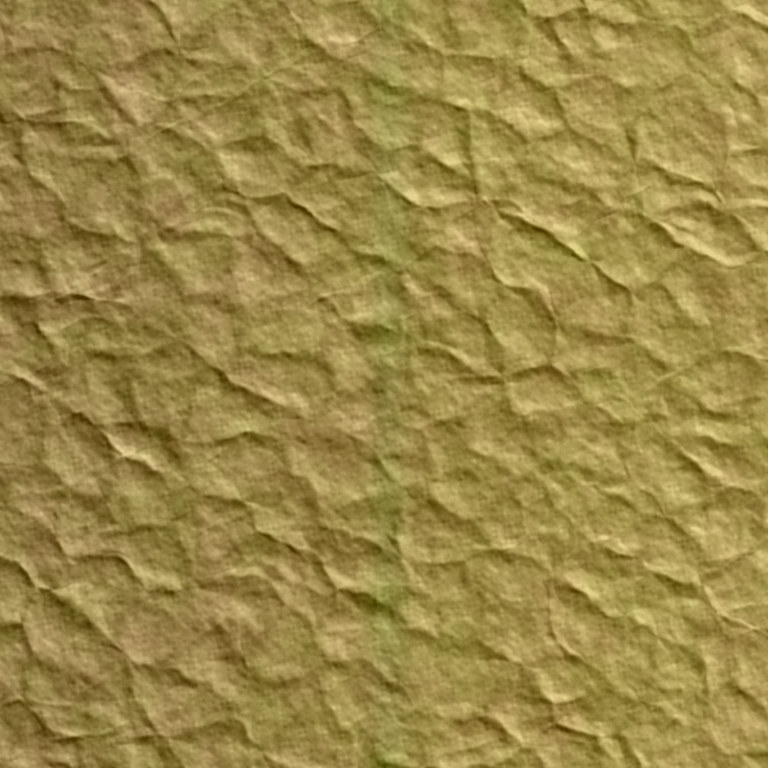
Give the GLSL for this texture, as a Shadertoy shader.

```glsl
// Creased olive-tan leather: irregular pebbled cells lit from the lower left.

const vec3 SHADOW_OLIVE = vec3(0.41, 0.34, 0.09);
const vec3 PALE_TAN = vec3(0.81, 0.74, 0.48);
const vec2 LIGHT_DIR = vec2(-0.50, -0.866);

vec2 hash2(vec2 p) {
    vec3 q = fract(vec3(p.xyx) * vec3(0.1031, 0.1030, 0.0973));
    q += dot(q, q.yzx + 33.33);
    return fract((q.xx + q.yz) * q.zy);
}

float valueNoise(vec2 p) {
    vec2 cell = floor(p), f = fract(p);
    f = f * f * f * (f * (f * 6.0 - 15.0) + 10.0);
    float low = mix(hash2(cell).x, hash2(cell + vec2(1, 0)).x, f.x);
    float high = mix(hash2(cell + vec2(0, 1)).x, hash2(cell + vec2(1, 1)).x, f.x);
    return mix(low, high, f.y);
}

float fbm(vec2 p, int octaves) {
    float sum = 0.0, weight = 0.5;
    for (int i = 0; i < octaves; i++) {
        sum += weight * (valueNoise(p) - 0.5);
        p = mat2(0.8, 0.6, -0.6, 0.8) * p * 2.03 + 17.0;
        weight *= 0.5;
    }
    return sum;
}

vec2 rotate(vec2 p, float angle) {
    float c = cos(angle), s = sin(angle);
    return vec2(c * p.x - s * p.y, s * p.x + c * p.y);
}

// Approximate distance to the nearest cell border, in cell units
float creaseDistance(vec2 p, float jitter, float softness) {
    vec2 cell = floor(p), f = fract(p);
    float nearest = 8.0, second = 8.0;
    for (int y = -1; y <= 1; y++)
    for (int x = -1; x <= 1; x++) {
        vec2 offset = vec2(x, y);
        vec2 site = offset + 0.5 + jitter * (hash2(cell + offset + 50.0) - 0.5);
        float d = length(site - f);
        second = min(second, max(nearest, d));
        nearest = min(nearest, d);
    }
    return length(vec2(0.5 * (second - nearest), softness));
}

// Bend the plane so creases wander, and align cells with the grain
vec2 leatherSpace(vec2 p, float angle) {
    vec2 bend = vec2(fbm(p * 9.0 + 3.0, 4), fbm(p * 9.0 + 41.0, 4));
    return rotate(p + 0.065 * bend, angle);
}

float mainCrease(vec2 p) {
    return creaseDistance(leatherSpace(p, 0.55) * vec2(10.5, 13.5), 0.85, 0.035);
}

float fineCrease(vec2 p) {
    return creaseDistance(leatherSpace(p, -0.45) * vec2(15.0, 20.0) + 9.0, 0.95, 0.05);
}

float leatherHeight(vec2 p) {
    float depth = mix(0.015, 0.025, smoothstep(0.2, 0.8, valueNoise(p * 9.0 + 30.0)));
    float pebbles = depth * (1.0 - exp(-4.5 * mainCrease(p)));
    float patchy = mix(0.25, 1.0, smoothstep(0.2, 0.7, valueNoise(p * 8.0 + 70.0)));
    float wrinkles = 0.0095 * patchy * (1.0 - exp(-5.0 * fineCrease(p)));
    float lumps = 0.019 * fbm(p * 26.0, 2);
    float grain = 0.0062 * fbm(p * 95.0 + 5.0, 2);
    return pebbles + wrinkles + lumps + grain;
}

// Slope towards the light, by central differences
float lightSlope(vec2 p, float stepSize) {
    vec2 e = LIGHT_DIR * stepSize;
    return (leatherHeight(p - e) - leatherHeight(p + e)) / (2.0 * stepSize);
}

vec3 leatherTint(vec2 p) {
    float greenBand = exp(-pow((p.x - 0.505) / 0.024, 2.0));
    float blotch = fbm(p * 18.0 + 90.0, 3);
    vec3 tint = mix(vec3(0.008, -0.004, 0.030), vec3(0.004, 0.002, -0.012),
                    smoothstep(0.0, 0.8, p.x));
    tint += greenBand * vec3(-0.036, 0.004, -0.010);
    return tint + blotch * vec3(0.06, -0.02, 0.06);
}

void mainImage(out vec4 fragColor, in vec2 fragCoord) {
    vec2 p = fragCoord / iResolution.y;

    // Relief shading with softly darkened crease floors
    float tone = 0.55 + 0.48 * lightSlope(p, 0.0021);
    tone -= 0.22 * exp(-13.0 * mainCrease(p + LIGHT_DIR * 0.004));

    // Broad falloff and fine speckle
    tone += 0.24 * (p.x - 0.5) + 0.05 * (p.y - 0.5);
    tone += 0.22 * fbm(p * 5.0 + 20.0, 2) + 0.24 * fbm(p * 170.0, 2);

    tone = clamp(tone, -0.35, 1.20);
    vec3 color = mix(SHADOW_OLIVE, PALE_TAN, tone) + leatherTint(p);
    fragColor = vec4(clamp(color, 0.0, 1.0), 1.0);
}
```
